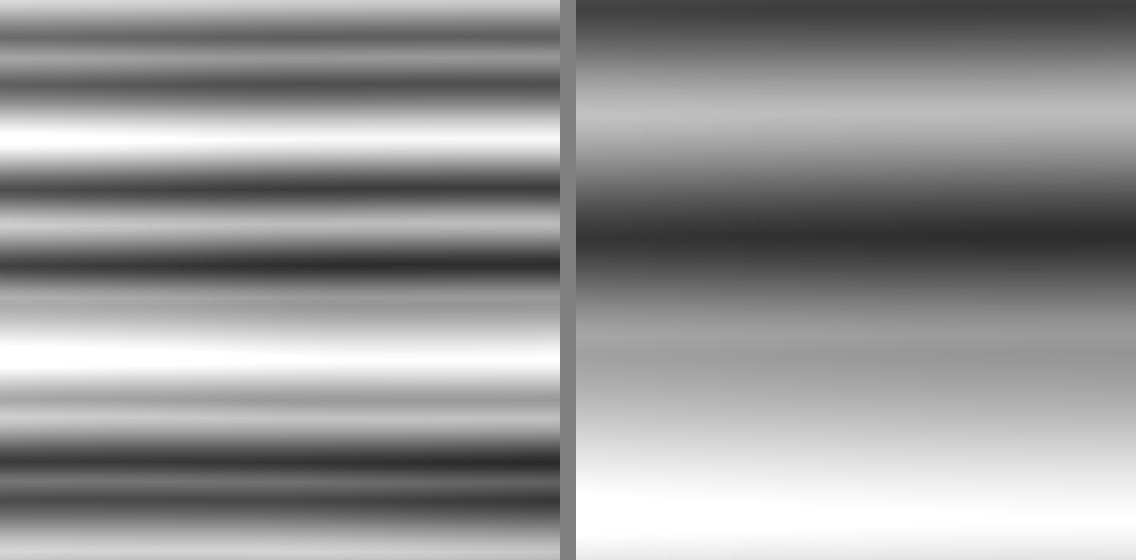
Left, the full canvas; right, a detail of the centre.
Write a three.js fragment shader that draws this texture.

```glsl
#define SPACING 0.126      // mean distance between ridges
#define FIRST_RIDGE 0.014  // height of the lowest ridge
#define CROWDING 0.052     // how far the middle ridges shift down
#define RIDGE_LOW 0.38
#define RIDGE_HIGH 1.02
#define TROUGH_DARK 0.20
#define SHEEN_ROW 2.5      // row at the centre of the bright zone
#define SHEEN_LIFT 0.42
#define ROUNDING 0.5       // 0 = straight slopes, 1 = soft slopes
#define TILT 0.07          // darkening from left to right
#define DRIFT 0.05         // slow tone change along the bands
#define WOBBLE 0.005       // slow bending of the bands

varying vec2 vUv;

const float PI = 3.14159;

vec2 hashGradient(vec2 cell) {
  float angle = 2.0 * PI * fract(sin(dot(cell, vec2(127.1, 311.7))) * 43758.5);
  return vec2(cos(angle), sin(angle));
}

float gradientNoise(vec2 p) {
  vec2 i = floor(p);
  vec2 f = p - i;
  vec2 u = f * f * f * (f * (f * 6.0 - 15.0) + 10.0);
  vec2 e = vec2(1.0, 0.0);
  float a = dot(hashGradient(i), f);
  float b = dot(hashGradient(i + e.xy), f - e.xy);
  float c = dot(hashGradient(i + e.yx), f - e.yx);
  float d = dot(hashGradient(i + e.xx), f - e.xx);
  return mix(mix(a, b, u.x), mix(c, d, u.x), u.y);
}

// Uneven ridge positions
float ridgeHeight(float row) {
  float bend = sin(PI * pow(max(row, 0.0) / 7.0, 1.4));
  return FIRST_RIDGE + SPACING * row - CROWDING * bend * bend;
}

// Brightness of ridges, spread evenly by a golden-ratio sequence
float ridgeTone(float row) {
  float spread = fract(0.69 + 0.382 * row);
  float sheen = 1.0 - smoothstep(1.0, 2.0, abs(row - SHEEN_ROW - 0.5));
  return mix(RIDGE_LOW, RIDGE_HIGH, spread) + 0.11 * sheen;
}

// Brightness of the trough above a ridge
float troughTone(float row) {
  float away = abs(row - SHEEN_ROW);
  float sheen = 1.0 - smoothstep(0.6, 1.4, away);
  return TROUGH_DARK + 0.065 * max(away - 1.5, 0.0) + SHEEN_LIFT * sheen;
}

// Pointed ridges at both ends of a row, with a rounded trough between
float bandTone(float row, float t) {
  float lower = ridgeTone(row);
  float upper = ridgeTone(row + 1.0);
  float trough = min(troughTone(row), min(lower, upper) - 0.02);
  float dropShare = (lower - trough) / (lower + upper - 2.0 * trough);
  float bottom = mix(0.5, dropShare, 0.85);
  float rise = t < bottom ? 1.0 - t / bottom : (t - bottom) / (1.0 - bottom);
  float slope = mix(rise, smoothstep(0.0, 1.0, rise), ROUNDING);
  return mix(trough, t < bottom ? lower : upper, slope);
}

void main() {
  float y = vUv.y + WOBBLE * gradientNoise(vUv * vec2(1.3, 3.0) + 7.3);

  // Find the row that holds this height
  float tone = 0.0;
  for (int i = -1; i < 9; i++) {
    float row = float(i);
    float low = ridgeHeight(row);
    float high = ridgeHeight(row + 1.0);
    if (y >= low && y < high) tone = bandTone(row, (y - low) / (high - low));
  }

  // Slow changes along the bands
  tone += TILT * (0.5 - vUv.x);
  tone += DRIFT * gradientNoise(vUv * vec2(1.6, 4.0) + 2.7);

  gl_FragColor = vec4(vec3(clamp(tone, 0.0, 1.0)), 1.0);
}
```
